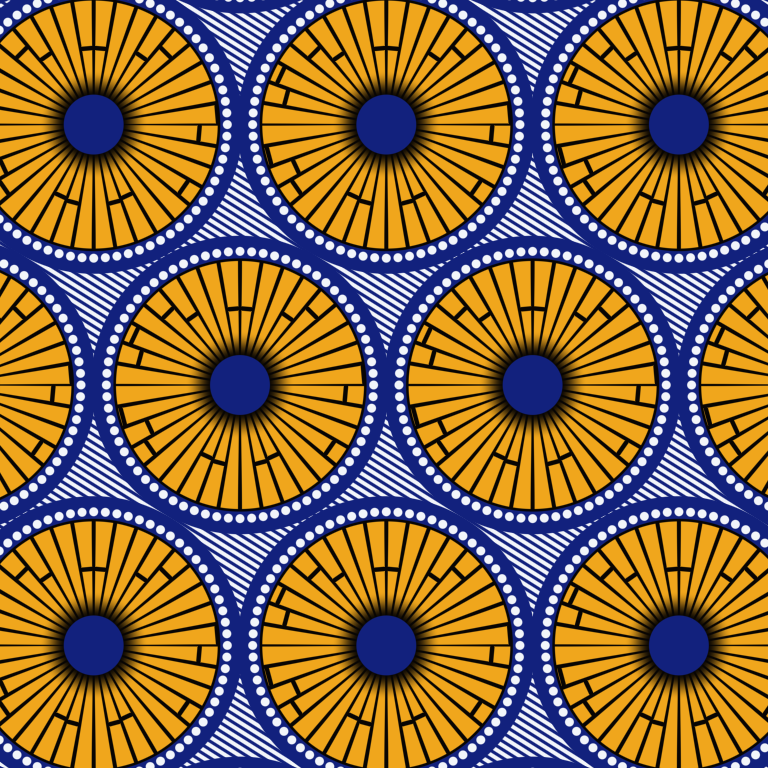
Write a Shadertoy shader that draws this pattern.

```glsl
const float TAU = 6.2831853;
const vec3 BLUE = vec3(0.07, 0.13, 0.49);
const vec3 WHITE = vec3(0.95, 0.96, 0.98);
const vec3 ORANGE = vec3(0.94, 0.65, 0.11);
const vec3 BLACK = vec3(0.03, 0.02, 0.01);

// Coverage of a shape from its signed distance
float cover(float d) {
    float px = 0.8 / iResolution.y;
    return smoothstep(px, -px, d);
}

// Offset from the nearest wheel centre on a staggered lattice
vec2 nearestWheel(vec2 uv) {
    vec2 pitch = vec2(0.381, 0.3391);
    vec2 q = uv - vec2(0.3125, 0.4987);
    vec2 best = vec2(9.0);
    for (int i = 0; i < 2; i++) {
        float row = floor(q.y / pitch.y) + float(i);
        float x = q.x - 0.5 * pitch.x * mod(row, 2.0);
        vec2 p = vec2(x - pitch.x * round(x / pitch.x), q.y - row * pitch.y);
        if (dot(p, p) < dot(best, best)) best = p;
    }
    return best;
}

// Diagonal hatching between the wheels
vec3 hatching(vec2 uv) {
    float period = 0.0092;
    float t = dot(uv, vec2(sin(0.56), cos(0.56))) / period;
    return mix(BLUE, WHITE, cover((abs(fract(t) - 0.5) - 0.28) * period));
}

// Dark spokes, with crossbars in some of the 36 sectors
float spokes(vec2 p, float r, float angle) {
    float t = angle / TAU * 36.0;
    float sector = floor(t);
    float side = (0.5 - abs(fract(t) - 0.5)) * r * TAU / 36.0;
    float halfWidth = mix(0.0014, 0.0026, smoothstep(0.04, 0.16, r));
    halfWidth *= mix(0.55, 1.0, step(0.087, abs(p.y) / r));
    float d = side - halfWidth;

    // Crossbars come in pairs, at a radius that swells towards the sides
    float mid = (sector + 0.5) * TAU / 36.0;
    float swell = cos(2.0 * mid);
    float hasBar = step(mod(sector + step(0.45, swell), 4.0), 1.5);
    float alternate = 1.0 - 2.0 * mod(sector, 2.0);
    float barRadius = 0.124 + 0.026 * swell + 0.012 * alternate * cos(mid);
    float bar = abs(r * cos(angle - mid) - barRadius) - 0.0029;
    return cover(hasBar > 0.5 ? min(d, bar) : d);
}

void mainImage(out vec4 fragColor, in vec2 fragCoord) {
    vec2 uv = fragCoord / iResolution.y;
    vec2 p = nearestWheel(uv);
    float r = length(p);
    float angle = mod(atan(p.y, p.x), TAU);

    // Blue band over the hatching
    vec3 color = mix(hatching(uv), BLUE, cover(r - 0.1943));

    // Ring of 72 white dots
    float dotStep = TAU / 72.0;
    float dotAngle = angle - dotStep * round(angle / dotStep);
    vec2 fromDot = r * vec2(cos(dotAngle), sin(dotAngle)) - vec2(0.174, 0.0);
    color = mix(color, WHITE, cover(length(fromDot) - 0.0058));

    // Spoked disc with a black rim and a shadow around the hub
    vec3 face = mix(ORANGE, BLACK, spokes(p, r, angle));
    face = mix(BLACK, face, smoothstep(0.036, 0.071, r));
    color = mix(color, BLACK, cover(r - 0.1648));
    color = mix(color, face, cover(r - 0.1615));
    color = mix(color, BLUE, cover(r - 0.039));

    fragColor = vec4(color, 1.0);
}
```
